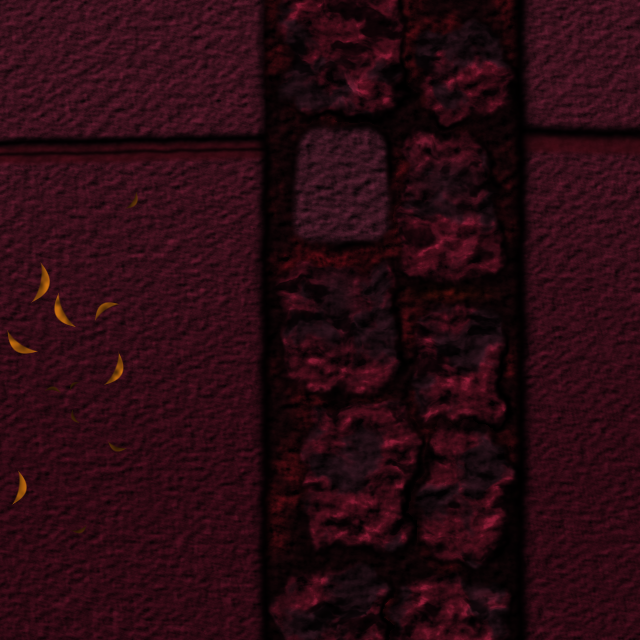
Write a Shadertoy shader that draws this texture.

```glsl
// Dark crimson masonry: two grainy slabs flank a column of rough stones,
// with golden petals on the left. Surfaces are embossed value noise,
// stones are warped rounded boxes and petals are bent lens shapes.

#define COLUMN_LEFT .414
#define COLUMN_RIGHT .814
#define GRAIN_SCALE vec2(92, 132)
#define GRAIN_DEPTH 1.6
#define ROCK_DEPTH 2.5
#define EDGE_WARP .06
#define SLAB_COOL vec3(.222, .064, .108)
#define SLAB_WARM vec3(.172, .032, .068)
#define ROCK_RED vec3(.205, .036, .072)
#define ROCK_SLATE vec3(.07, .04, .056)
#define ROCK_PINK vec3(.4, .11, .185)
#define PETAL_GOLD vec3(.7, .39, .05)

// Stones: centre xy, half size zw
const vec4 STONES[10] = vec4[10](
    vec4(.535, .925, .088, .108), vec4(.723, .888, .069, .07),
    vec4(.534, .71, .072, .088), vec4(.7, .677, .07, .113),
    vec4(.527, .492, .09, .09), vec4(.718, .43, .064, .09),
    vec4(.561, .258, .08, .117), vec4(.728, .225, .064, .104),
    vec4(.515, .035, .085, .065), vec4(.705, .03, .085, .06));

// Petals: centre xy, angle z, half length w (its sign sets the bend)
const vec4 PETALS[12] = vec4[12](
    vec4(.208, .685, 1, .015), vec4(.065, .557, 1.35, .031),
    vec4(.098, .512, -1.1, .029), vec4(.164, .517, .6, -.022),
    vec4(.031, .461, -.6, .028), vec4(.181, .421, 1.15, .027),
    vec4(.083, .391, 3, .012), vec4(.115, .398, .7, -.009),
    vec4(.116, .348, -1.1, .011), vec4(.182, .301, -.35, .015),
    vec4(.031, .237, 1.4, .026), vec4(.125, .172, .35, .012));

float hash(vec2 p) {
    return fract(sin(dot(p, vec2(127.1, 311.7))) * 43758.5453);
}

float noise(vec2 p) {
    vec2 i = floor(p), f = fract(p);
    f = f * f * (3. - 2. * f);
    return mix(mix(hash(i), hash(i + vec2(1, 0)), f.x),
               mix(hash(i + vec2(0, 1)), hash(i + 1.), f.x), f.y);
}

float fbm(vec2 p) {
    float sum = 0., amp = .5;
    for (int i = 0; i < 4; i++) {
        sum += amp * noise(p);
        p = mat2(1.6, 1.2, -1.2, 1.6) * p + 7.3;
        amp *= .5;
    }
    return sum;
}

// Slope towards a light at the upper left
float emboss(vec2 p) { return fbm(p) - fbm(p + vec2(-.35, .5)); }

float bell(float x) { return exp(-x * x); }

float glow(vec2 p, float x, float y, float w, float h) {
    return bell((p.x - x) / w) * bell((p.y - y) / h);
}

float roundBox(vec2 p, vec2 halfSize, float radius) {
    vec2 q = abs(p) - halfSize + radius;
    return length(max(q, 0.)) + min(max(q.x, q.y), 0.) - radius;
}

vec3 slab(vec2 uv) {
    float cool = smoothstep(.2, .95, uv.y + .15 * (fbm(uv * 7.) - .5));
    vec3 col = mix(SLAB_WARM, SLAB_COOL, cool);
    col *= 1. + GRAIN_DEPTH * emboss(uv * GRAIN_SCALE);
    col += ROCK_PINK * .12 * smoothstep(.75, .95, noise(uv * 95.));
    // Horizontal joint, at a different height on each side
    bool onLeft = uv.x < .5;
    float joint = onLeft ? .776 + .022 * uv.x : .811 - .02 * uv.x;
    float h = uv.y - joint + .005 * (fbm(uv * 35.) - .5);
    float ledge = smoothstep(-.038, -.027, h) * smoothstep(0., -.008, h);
    col = mix(col, vec3(.22, .032, .06) * (.6 + .8 * fbm(uv * 60.)), .75 * ledge);
    if (onLeft) col *= 1. - .7 * bell((h + .018) / .0035);
    return col * (1. - .95 * bell(h / (onLeft ? .0075 : .0105)));
}

vec3 column(vec2 uv) {
    vec2 warp = vec2(fbm(uv * 23.), fbm(uv * 23. + 31.)) - .48;
    float dist = 1.;
    int nearest = 0;
    for (int i = 0; i < 10; i++) {
        vec2 p = uv + warp * EDGE_WARP * (i == 2 ? .2 : 1.) - STONES[i].xy;
        p.x *= 1. + .7 * p.y;
        float d = roundBox(p, STONES[i].zw, .03);
        if (d < dist) { dist = d; nearest = i; }
    }
    // Crumbling mortar with dull red and rust patches
    float crumb = emboss(uv * vec2(72, 88));
    float stain = smoothstep(.38, .72, fbm(uv * 19. + 4.));
    vec3 mortar = mix(vec3(.055, .012, .018), vec3(.18, .025, .04), stain);
    mortar += vec3(.12, .008, .02) * glow(uv, .49, .587, .07, .018);
    mortar += vec3(.07, .015, 0) * glow(uv, .7, .542, .06, .012);
    mortar *= max(.1, 1. + 2.8 * crumb);
    // Broken rock faces with slate veins, pits and pink flecks
    vec2 q = uv + warp * .035;
    float facet = emboss(q * vec2(34, 46)) + .6 * crumb;
    float slate = smoothstep(.44, .6, fbm(q * 19. + float(nearest) * 3.7));
    slate = max(slate, glow(uv, .7, .715, .06, .035));
    slate = max(slate, glow(uv, .525, .53, .035, .06));
    vec3 rock = mix(ROCK_RED, ROCK_SLATE, .8 * slate);
    rock *= max(.1, 1. + ROCK_DEPTH * facet);
    float shine = glow(uv, .553, .862, .025, .025) + glow(uv, .66, .77, .022, .022)
        + .5 * glow(uv, .7, .625, .06, .04) + glow(uv, .767, .066, .022, .013);
    rock += ROCK_PINK * (.04 + .6 * shine) * smoothstep(.4, .65, fbm(q * 45.));
    rock += ROCK_PINK * .25 * smoothstep(.15, .4, facet) * (1. - slate);
    float pit = smoothstep(.53, .68, fbm(q * vec2(24, 38) + 17.));
    rock *= 1. - .75 * pit * (1. - min(shine, 1.));
    if (nearest == 2) rock = vec3(.2, .072, .112) * (1. + 1.9 * emboss(uv * vec2(80, 112)));
    vec3 col = mix(rock, mortar, smoothstep(-.005, .007, dist));
    // Uneven shadow, heavier under the lower right edges
    vec2 side = (uv - STONES[nearest].xy) / STONES[nearest].zw;
    float weight = .35 + .5 * smoothstep(-.8, .9, side.x - side.y);
    weight *= .55 + .6 * smoothstep(.3, .6, fbm(uv * 16. + 9.));
    return col * (1. - weight * bell((dist - .005) / .009));
}

void addPetals(inout vec3 col, vec2 uv, float px) {
    for (int i = 0; i < 12; i++) {
        vec4 petal = PETALS[i];
        float len = abs(petal.w), c = cos(petal.z), s = sin(petal.z);
        vec2 p = mat2(c, -s, s, c) * (uv - petal.xy) / len;
        p.y -= .42 * sign(petal.w) * (p.x * p.x - .4);
        float d = (abs(p.y) - .23 * (1. - p.x * p.x)) * len;
        float light = mix(.3, 1., smoothstep(.008, .027, len));
        light *= .55 + .6 * noise(uv * 110.) - .9 * p.y * sign(petal.w);
        col = mix(col, PETAL_GOLD * light, .92 * smoothstep(px, -px, d));
    }
}

void mainImage(out vec4 fragColor, in vec2 fragCoord) {
    vec2 uv = fragCoord / iResolution.xy;
    float x = uv.x + .008 * (fbm(vec2(uv.y * 28., 2)) - .5);
    float inside = smoothstep(-.003, .003, min(x - COLUMN_LEFT, COLUMN_RIGHT - x));
    vec3 col = mix(slab(uv), column(uv), inside);
    // Vertical joints
    float depth = mix(.9, .65, smoothstep(.74, .8, uv.y));
    col *= 1. - depth * bell((x - COLUMN_LEFT) / .01);
    col *= 1. - .93 * bell((x - COLUMN_RIGHT) / .012);
    addPetals(col, uv, 1. / iResolution.y);
    fragColor = vec4(clamp(col, 0., 1.), 1);
}
```
